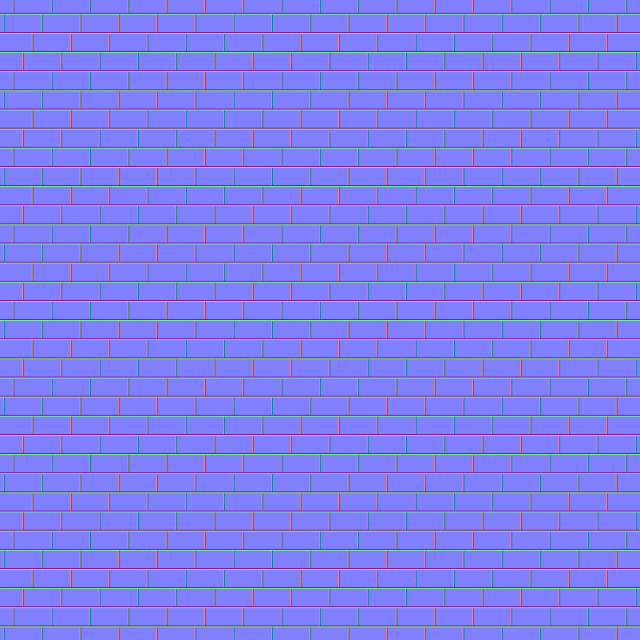
This texture map is drawn by a WebGL 1 fragment shader. Its source:

```glsl
precision highp float;
// Tangent-space normal map of a brick wall in quarter-step running bond.

uniform vec2 u_resolution;

// Fraction of a pixel, centred at x, that is covered by the strip from a to b.
float stripCoverage(float x, float a, float b, float pixel) {
  float overlap = min(b, x + 0.5 * pixel) - max(a, x - 0.5 * pixel);
  return max(overlap, 0.0) / pixel;
}

void main() {
  vec2 pixel = 1.0 / u_resolution;
  vec2 uv = gl_FragCoord.xy * pixel;

  // Brick grid, with rows counted downward from the top edge.
  vec2 bricks = vec2(16.71, 33.43);
  vec2 cell = vec2(uv.x, 1.0 - uv.y) * bricks - vec2(0.102, 0.718);
  cell.x += 0.25 * mod(floor(cell.y), 4.0);

  // Signed offset from the nearest joint, in canvas units.
  vec2 offset = (fract(cell + 0.5) - 0.5) / bricks;

  // Each joint is a V groove made of two steep bevels.
  float bevel = 0.00137;
  float rightFace = stripCoverage(offset.x, -bevel, 0.0, pixel.x);
  float leftFace = stripCoverage(offset.x, 0.0, bevel, pixel.x);
  float bottomFace = stripCoverage(offset.y, -bevel, 0.0, pixel.y);
  float topFace = stripCoverage(offset.y, 0.0, bevel, pixel.y);

  // Upright joints first, interrupted by the bed joints between rows.
  vec3 flatNormal = vec3(0.5, 0.5, 1.0);
  vec3 color = flatNormal * (1.0 - rightFace - leftFace)
             + vec3(0.99, 0.5, 0.56) * rightFace
             + vec3(0.01, 0.5, 0.56) * leftFace;
  color = color * (1.0 - bottomFace - topFace)
        + vec3(0.5, 0.01, 0.56) * bottomFace
        + vec3(0.5, 0.99, 0.56) * topFace;

  gl_FragColor = vec4(color, 1.0);
}
```
